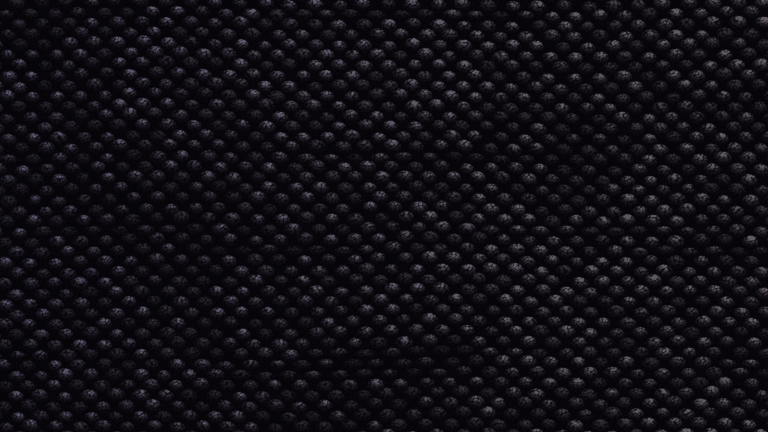
A WebGL 2 fragment shader for this texture:

```glsl
#version 300 es
precision highp float;

#define WEAVE_CELLS vec2(62.0, 42.0)
#define BUMP_RADIUS vec2(0.82, 0.82)
#define JITTER 0.26
#define LIGHT_DIR vec3(0.14, 0.60, 0.79)
#define DIFFUSE_GAIN 0.33
#define GLINT_GAIN 0.42
#define GRAIN_SCALE 190.0
#define SLUB_SHARE 0.24
#define SHADOW_COLOR vec3(0.024, 0.018, 0.034)
#define SHEEN_COLOR vec3(0.37, 0.345, 0.39)

uniform vec2 u_resolution;
out vec4 fragColor;

vec2 hash2(vec2 p) {
    vec3 q = fract(p.xyx * vec3(0.1031, 0.1030, 0.0973));
    q += dot(q, q.yzx + 33.33);
    return fract((q.xx + q.yz) * q.zy);
}

// Distance to the nearest scattered point
float cellular(vec2 p) {
    vec2 cell = floor(p);
    float nearest = 2.0;
    for (int y = -1; y <= 1; y++) {
        for (int x = -1; x <= 1; x++) {
            vec2 id = cell + vec2(x, y);
            nearest = min(nearest, distance(p, id + hash2(id + 71.0)));
        }
    }
    return nearest;
}

// Slow waver of the threads, in weave cells
vec2 threadDrift(vec2 uv) {
    return vec2(0.20 * sin(uv.y * 7.0 + uv.x * 3.0) + 0.08 * sin(uv.y * 19.0),
                0.16 * sin(uv.x * 6.0 + uv.y * 4.0) + 0.10 * sin(uv.x * 17.0 + 1.3));
}

// Strength of a flattened stretch along some horizontal threads
float slub(vec2 id) {
    vec2 seed = hash2(vec2(id.y, 5.0));
    float stretch = sin(id.x * 0.16 + seed.x * 40.0) + 0.4 * sin(id.x * 0.43 + seed.y * 20.0);
    return step(seed.y, SLUB_SHARE) * smoothstep(-0.3, 0.5, stretch);
}

// Reflected light of one domed thread crossing
float bumpSheen(vec2 p, vec2 id) {
    vec2 shift = hash2(id + 13.0) - 0.5;
    vec2 wear = hash2(id + 37.0);
    float flatness = slub(id);
    vec2 radius = BUMP_RADIUS * mix(0.88, 1.06, wear.x) * mix(vec2(1.0), vec2(1.12, 0.80), flatness);
    vec2 d = (p - id - 0.5 - shift * JITTER) / radius;
    float r2 = dot(d, d);
    vec3 normal = vec3(d, sqrt(max(1.0 - r2, 0.0)));
    float lit = max(dot(normal, normalize(LIGHT_DIR)), 0.0);
    float glow = DIFFUSE_GAIN * pow(lit, 3.0) + GLINT_GAIN * wear.y * pow(lit, 16.0);
    float edge = 1.0 - smoothstep(0.60, 1.0, r2);
    return glow * edge * mix(0.7, 1.3, wear.y) * mix(1.0, 0.7, flatness);
}

// Crossings stand on alternate cells of the weave
float weaveSheen(vec2 p) {
    vec2 cell = floor(p);
    float sheen = 0.0;
    for (int y = -1; y <= 1; y++) {
        for (int x = -1; x <= 1; x++) {
            vec2 id = cell + vec2(x, y);
            if (mod(id.x + id.y, 2.0) < 0.5) sheen = max(sheen, bumpSheen(p, id));
        }
    }
    return sheen;
}

void main() {
    vec2 uv = gl_FragCoord.xy / u_resolution;
    vec2 pos = gl_FragCoord.xy / u_resolution.y;
    float sheen = weaveSheen(uv * WEAVE_CELLS + threadDrift(uv));

    // Fibre grain, stretched along a slant
    vec2 slant = mat2(0.8, -0.6, 0.6, 0.8) * pos * GRAIN_SCALE;
    float grain = cellular(slant * vec2(0.7, 1.0));
    sheen *= mix(1.75, 0.25, smoothstep(0.05, 0.95, grain));

    // Uneven light: stronger to the right, broad soft patches
    float patches = 0.08 * sin(uv.x * 9.0 + uv.y * 5.0) + 0.07 * sin(uv.y * 11.0 - uv.x * 4.0);
    float light = mix(0.82, 1.16, uv.x) + 0.14 * (uv.y - 0.5) + patches;
    float tone = clamp(sheen * light, 0.0, 1.0);

    vec3 tint = mix(vec3(0.96, 0.97, 1.08), vec3(1.03, 1.01, 0.97), uv.x);
    vec3 color = mix(SHADOW_COLOR, SHEEN_COLOR * tint, tone);
    color += 0.014 * (0.5 - grain);
    fragColor = vec4(max(color, 0.0), 1.0);
}
```
